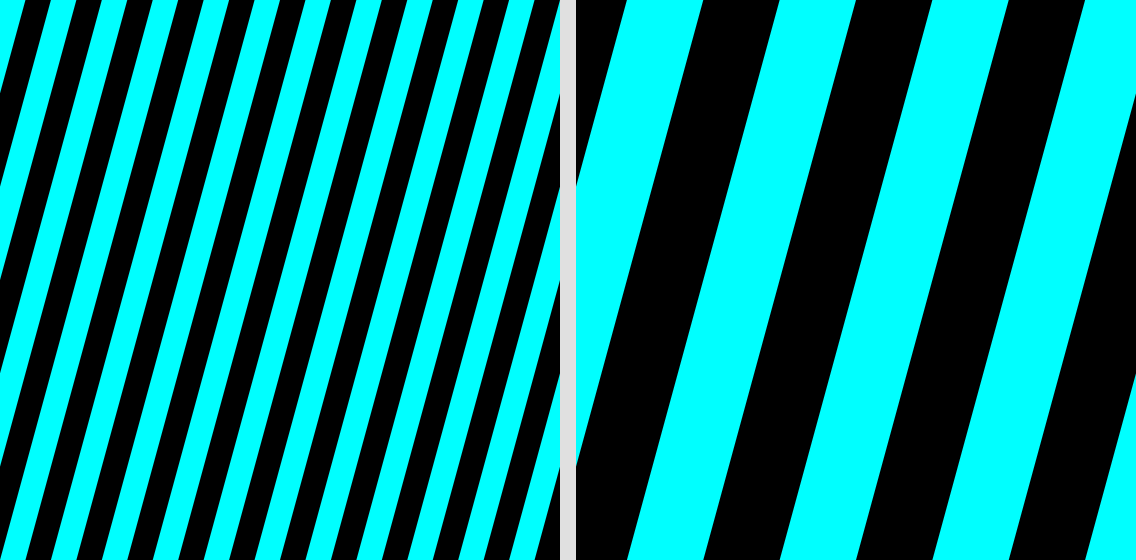
Left, the full canvas; right, a detail of the centre.
A Shadertoy shader for this pattern:

```glsl
// Steep diagonal stripes in cyan on black, tiling seamlessly.
void mainImage(out vec4 fragColor, in vec2 fragCoord) {
    // Whole stripe counts across and down make opposite edges meet
    vec2 repeats = vec2(11.0, -3.0);
    float phase = dot(fragCoord / iResolution.xy, repeats);
    float phasePerPixel = length(repeats / iResolution.xy);

    // Signed distance to the stripe edge; each stripe fills half a period
    float edge = 0.25 - abs(fract(phase + 0.25) - 0.5);
    float stripe = clamp(0.5 + edge / phasePerPixel, 0.0, 1.0);

    fragColor = vec4(stripe * vec3(0.0, 1.0, 1.0), 1.0);
}
```
